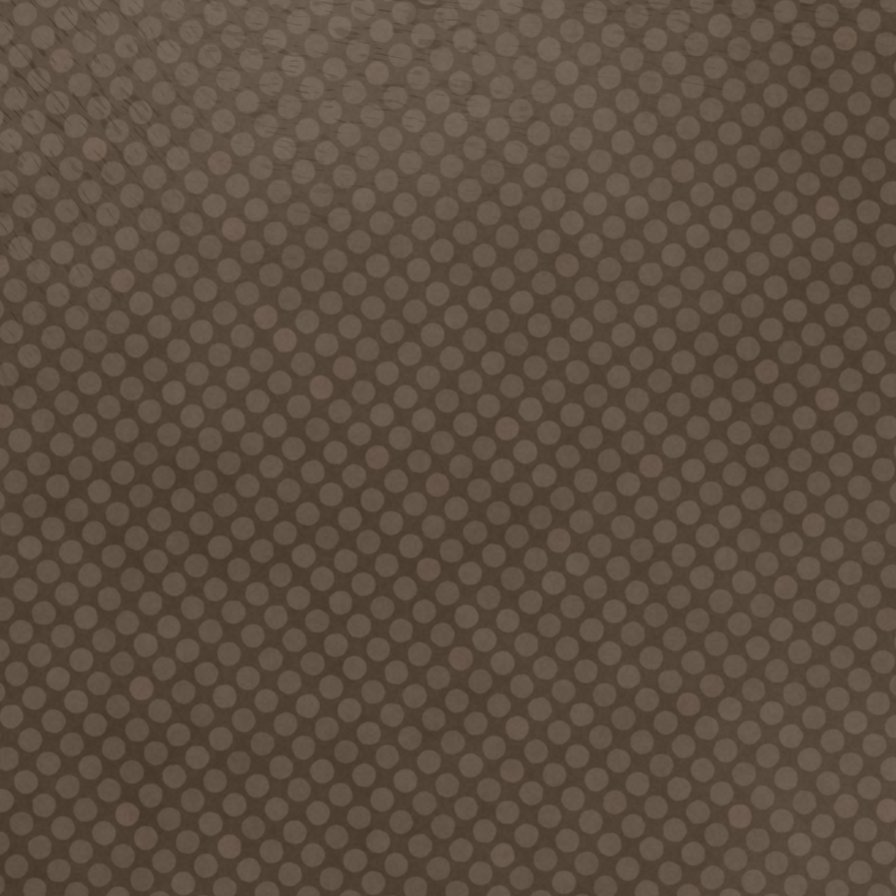
Write a Shadertoy shader that draws this pattern.

```glsl
// Worn brown suede stamped with a slanted grid of soft, paler round dots.
// A skewed lattice places the dots; broad light pools, layered noise and
// stretched noise give the shading, grain and short dark nap fibres.

const vec2 STEP_DOWN = vec2(0.02074, -0.02604);
const vec2 STEP_UP = vec2(0.02585, 0.02100);
const vec2 LATTICE_ORIGIN = vec2(0.5043, 0.3854);
const float DOT_RADIUS = 0.0132;

float hash(vec2 p) {
    vec3 q = fract(p.xyx * 0.1031);
    q += dot(q, q.yzx + 33.33);
    return fract((q.x + q.y) * q.z);
}

float valueNoise(vec2 p) {
    vec2 i = floor(p), f = fract(p);
    f = f * f * (3.0 - 2.0 * f);
    float low = mix(hash(i), hash(i + vec2(1, 0)), f.x);
    float high = mix(hash(i + vec2(0, 1)), hash(i + vec2(1, 1)), f.x);
    return mix(low, high, f.y);
}

// Layered noise, centred on zero
float fbm(vec2 p) {
    float sum = 0.0, weight = 0.5;
    for (int i = 0; i < 4; i++) {
        sum += weight * (valueNoise(p) - 0.5);
        p = mat2(1.6, 1.2, -1.2, 1.6) * p + 17.3;
        weight *= 0.5;
    }
    return sum;
}

float pool(vec2 p, vec2 centre, vec2 size) {
    vec2 d = (p - centre) / size;
    return exp(-dot(d, d));
}

// Thin dark strands lying along the given angle
float fibres(vec2 p, float angle) {
    float c = cos(angle), s = sin(angle);
    vec2 q = vec2(c * p.x + s * p.y, c * p.y - s * p.x);
    q.y += 0.004 * valueNoise(q * 50.0);
    float strand = valueNoise(q * vec2(65.0, 300.0) + 40.0);
    return smoothstep(0.62, 0.92, strand);
}

// x: dot coverage, y: random tone of the dot, z: random warmth
vec3 dotLayer(vec2 p, float softness) {
    mat2 lattice = mat2(STEP_DOWN, STEP_UP);
    vec2 cell = round(inverse(lattice) * (p - LATTICE_ORIGIN));
    vec2 id = cell + 100.0;
    vec2 jitter = vec2(hash(id + 3.1), hash(id + 9.7)) - 0.5;
    vec2 centre = LATTICE_ORIGIN + lattice * cell + 0.0012 * jitter;
    float wobble = 0.0012 * (valueNoise(p * 150.0) - 0.5);
    float edge = length(p - centre) - DOT_RADIUS + wobble;
    float coverage = 1.0 - smoothstep(-softness, softness, edge);
    return vec3(coverage, hash(id) - 0.5, hash(id + 51.3));
}

void mainImage(out vec4 fragColor, in vec2 fragCoord) {
    vec2 p = fragCoord / iResolution.xy;
    float softness = max(0.0017, 1.0 / iResolution.y);

    // Broad light and dark areas of the cloth
    float topGlow = pool(p, vec2(0.38, 1.04), vec2(0.52, 0.36));
    float cornerGlow = pool(p, vec2(1.05, 0.05), vec2(0.42, 0.45));
    float ground = 0.294 + 0.105 * topGlow + 0.045 * cornerGlow;
    ground += 0.012 * pool(p, vec2(0.0, 0.75), vec2(0.3, 0.3));
    ground += 0.035 * fbm(p * 7.0) + 0.03 * fbm(p * 32.0 + 8.0);

    // Paler dots, fainter where the light is strong
    vec3 spot = dotLayer(p, softness);
    float contrast = 0.083 - 0.03 * topGlow - 0.012 * cornerGlow;
    float tone = ground + spot.x * (contrast + 0.016 * spot.y);

    // Nap fibres gather toward the upper left
    float reach = p.y - 0.35 * p.x + 0.3 * fbm(p * 6.0 + 4.0);
    float wear = smoothstep(0.45, 0.9, reach);
    float steep = 1.0 - smoothstep(0.1, 0.35, p.x);
    float strands = mix(fibres(p, -0.15), fibres(p, -0.85), steep);
    tone -= 0.055 * wear * strands;

    // Fine grain
    tone += 0.022 * (valueNoise(p * 330.0) - 0.5);
    tone += 0.012 * (valueNoise(p * 170.0 + 60.0) - 0.5);

    vec3 color = tone - vec3(0.0, 0.052, 0.102);
    color.r += 0.018 * spot.x * smoothstep(0.93, 1.0, spot.z);
    fragColor = vec4(clamp(color, 0.0, 1.0), 1.0);
}
```
